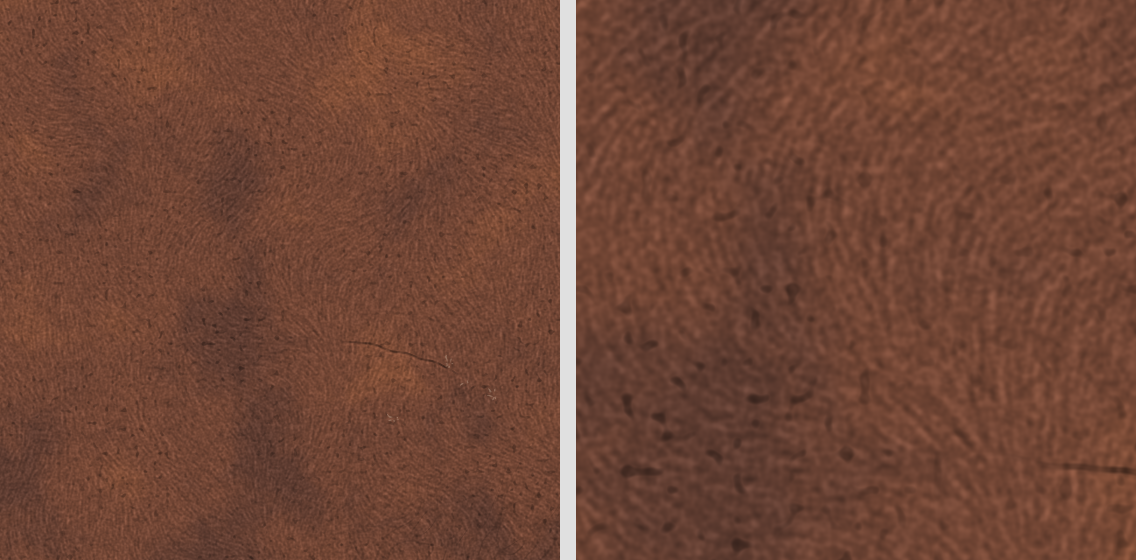
Left: the whole. Right: its middle third, enlarged.
Write a Shadertoy shader that draws this texture.

```glsl
vec2 gradientAt(ivec2 cell) {
    uvec2 q = uvec2(cell + 4096);
    uint h = q.x * 1597334673u ^ q.y * 3812015801u;
    h = (h ^ (h >> 15)) * 2246822519u;
    h ^= h >> 13;
    float angle = float(h & 65535u) / 65536.0 * 6.28319;
    return vec2(cos(angle), sin(angle));
}

// Gradient noise, roughly -0.7 to 0.7
float noise(vec2 p) {
    vec2 cell = floor(p), f = p - cell;
    ivec2 i = ivec2(cell);
    vec2 u = f * f * f * (f * (f * 6.0 - 15.0) + 10.0);
    float a = dot(gradientAt(i), f);
    float b = dot(gradientAt(i + ivec2(1, 0)), f - vec2(1, 0));
    float c = dot(gradientAt(i + ivec2(0, 1)), f - vec2(0, 1));
    float d = dot(gradientAt(i + ivec2(1, 1)), f - vec2(1, 1));
    return mix(mix(a, b, u.x), mix(c, d, u.x), u.y);
}

float fbm(vec2 p) {
    float sum = 0.0, amp = 1.0;
    for (int i = 0; i < 5; i++) {
        sum += amp * noise(p);
        p = mat2(1.6, 1.2, -1.2, 1.6) * p + 17.3;
        amp *= 0.55;
    }
    return sum;
}

// Fine fibres: noise averaged along a slowly turning direction
float fibres(vec2 p) {
    float angle = 1.9 + 2.5 * noise(p * 4.0 + 31.0);
    vec2 along = vec2(cos(angle), sin(angle));
    float sum = 0.0;
    for (int i = -2; i <= 2; i++)
        sum += noise((p + along * float(i) * 0.0028) * 185.0);
    return sum / 5.0;
}

float segmentDistance(vec2 p, vec2 a, vec2 b) {
    vec2 ab = b - a;
    return length(p - a - ab * clamp(dot(p - a, ab) / dot(ab, ab), 0.0, 1.0));
}

// Small pale scuffs, each a fan of three broken scratches
float scuffs(vec2 p) {
    float mark = 0.0;
    vec2 wobble = 0.004 * vec2(noise(p * 70.0), noise(p * 70.0 + 9.0));
    for (int i = 0; i < 4; i++) {
        float n = float(i);
        vec2 centre = vec2(0.8 + 0.1 * sin(n * 2.2), 0.3 + 0.05 * cos(n * 1.7));
        for (int j = 0; j < 3; j++) {
            float angle = n * 1.3 + float(j) * 0.9;
            vec2 reach = vec2(cos(angle), sin(angle)) * (0.009 + 0.006 * sin(n + float(j)));
            float d = segmentDistance(p + wobble, centre - reach * 0.4, centre + reach);
            mark = max(mark, 1.0 - smoothstep(0.0004, 0.0022, d));
        }
    }
    return mark * smoothstep(-0.25, 0.3, noise(p * 140.0));
}

void mainImage(out vec4 fragColor, in vec2 fragCoord) {
    vec2 p = fragCoord / iResolution.y;

    // Cloudy dye, paler towards the top
    vec2 warp = 0.035 * vec2(noise(p * 9.0), noise(p * 9.0 + 40.0));
    float cloud = fbm((p + warp) * 4.2 + 3.7) + 0.5 * (p.y - 0.42);
    vec3 darkDye = vec3(0.365, 0.232, 0.188);
    vec3 midDye = vec3(0.445, 0.272, 0.204);
    vec3 paleDye = vec3(0.520, 0.315, 0.215);
    vec3 leather = mix(darkDye, midDye, smoothstep(-0.65, 0.08, cloud));
    leather = mix(leather, paleDye, smoothstep(0.1, 0.95, cloud));

    // Grain: fibres, pebbles and mottling
    float pebbles = noise(p * 165.0 + warp * 60.0 + 5.0);
    float fine = noise(p * 240.0 + 71.0);
    float mottle = noise(p * 48.0 + 12.0);
    float grain = 0.42 * fibres(p) + 0.17 * pebbles + 0.12 * fine + 0.09 * mottle;
    leather *= 1.01 + grain;
    leather += 0.10 * max(grain, 0.0) * vec3(0.6, 0.8, 0.9);

    // Dark pores, denser in some areas
    float poreArea = smoothstep(-0.4, 0.4, noise(p * 6.0 + 55.0));
    float pores = smoothstep(0.24, 0.5, noise(p * 92.0 + 80.0));
    leather *= 1.0 - 0.28 * pores * (0.35 + 0.65 * poreArea);

    // Slanting wrinkles near the lower right
    vec2 slant = mat2(0.82, 0.57, -0.57, 0.82) * p;
    float wrinkle = 1.0 - smoothstep(0.0, 0.12, abs(noise(slant * vec2(40.0, 16.0) + warp * 40.0)));
    float wrinkleArea = smoothstep(0.3, 0.0, p.y) * smoothstep(0.4, 0.75, p.x);
    leather *= 1.0 - 0.13 * wrinkle * wrinkleArea;

    // One long crease with a faint lit edge
    float x = p.x - 0.55;
    float creaseY = 0.395 - 0.85 * x * x + 0.008 * noise(vec2(p.x * 25.0, 2.0));
    float side = p.y - creaseY;
    float span = smoothstep(0.0, 0.12, x) * smoothstep(0.3, 0.24, x);
    float broken = smoothstep(-0.45, 0.2, noise(p * 60.0 + 20.0));
    leather *= 1.0 - 0.38 * span * broken * (1.0 - smoothstep(0.0007, 0.003, abs(side)));
    leather *= 1.0 + 0.10 * span * (1.0 - smoothstep(0.0, 0.003, abs(side + 0.005)));

    leather = mix(leather, vec3(0.66, 0.54, 0.46), 0.6 * scuffs(p));
    fragColor = vec4(clamp(leather, 0.0, 1.0), 1.0);
}
```
